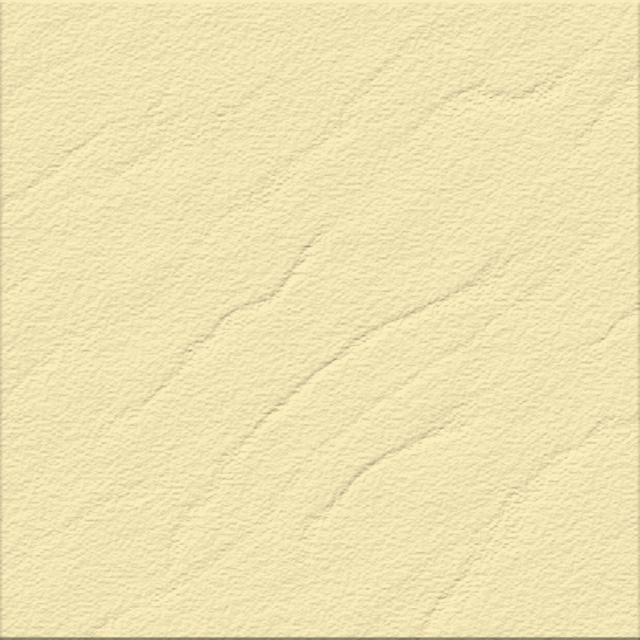
This texture is drawn by a WebGL 1 fragment shader. Its source:

```glsl
precision highp float;
// Cream sandstone tile: fine grain, broken diagonal ledges and a thin bevel.

#define STONE vec3(0.94, 0.89, 0.705)
#define GRAIN_CELLS vec2(155.0, 215.0)
#define GRAIN_DEPTH 0.19
#define LEDGE_DEPTH 0.42
#define SWELL_DEPTH 0.55
#define LEDGE_ANGLE 0.68
#define LIGHT_STEP vec2(-0.0011, 0.0027)
#define BEVEL 0.006

uniform vec2 u_resolution;

float hash(vec2 p) {
  vec3 v = fract(vec3(p.xyx) * 0.1031);
  v += dot(v, v.yzx + 33.33);
  return fract((v.x + v.y) * v.z);
}

float noise(vec2 p) {
  vec2 cell = floor(p);
  vec2 f = fract(p);
  f = f * f * (3.0 - 2.0 * f);
  float low = mix(hash(cell), hash(cell + vec2(1.0, 0.0)), f.x);
  float high = mix(hash(cell + vec2(0.0, 1.0)), hash(cell + 1.0), f.x);
  return mix(low, high, f.y);
}

float fbm(vec2 p) {
  float sum = 0.0;
  float amplitude = 0.5;
  for (int i = 0; i < 5; i++) {
    sum += amplitude * noise(p);
    p = mat2(1.6, 1.2, -1.2, 1.6) * p + 17.3;
    amplitude *= 0.46;
  }
  return sum;
}

// Broken grooves along x: steep upper wall, gentler lower wall.
float grooves(vec2 q, float count, float seed) {
  float level = q.y * count + 2.2 * fbm(q * vec2(2.0, 3.5) + seed);
  float across = (fract(level) - 0.5) / count;
  float width = across > 0.0 ? 0.009 : 0.016;
  float profile = exp(-across * across / (width * width));
  float presence = smoothstep(0.3, 0.8, noise(q * vec2(4.0, 8.0) + seed * 2.0));
  return profile * presence;
}

float height(vec2 p) {
  float c = cos(LEDGE_ANGLE);
  float s = sin(LEDGE_ANGLE);
  vec2 q = vec2(c * p.x + s * p.y, c * p.y - s * p.x) + 5.0;

  float ledges = grooves(q, 4.5, 3.7) + 0.55 * grooves(q, 7.0, 21.4);
  float swell = fbm(q * vec2(9.0, 16.0) + 40.0);

  // Grain is rougher inside the ledges.
  float grain = noise(p * GRAIN_CELLS + 60.0)
              + 0.5 * noise(p * GRAIN_CELLS * 1.8 + 130.0);
  float roughness = GRAIN_DEPTH * (1.0 + 0.7 * ledges);
  return swell * SWELL_DEPTH + grain * roughness - ledges * LEDGE_DEPTH;
}

void main() {
  vec2 p = gl_FragCoord.xy / u_resolution;

  // Light from above: slopes facing up brighten, slopes facing down darken.
  float slope = height(p) - height(p + LIGHT_STEP);
  float bright = 0.055 * (1.0 - exp(-max(slope, 0.0) / 0.055));
  float dark = max(-slope, 0.0);
  float shade = 1.0 + bright - 0.6 * dark - 0.9 * dark * dark;

  // Bevel: lit top, deep shadow below, faint shadow at the sides.
  float top = 1.0 - smoothstep(0.4 * BEVEL, BEVEL, 1.0 - p.y);
  float bottom = 1.0 - smoothstep(0.4 * BEVEL, BEVEL, p.y);
  float side = 1.0 - smoothstep(0.0, BEVEL, min(p.x, 1.0 - p.x));
  shade *= 1.0 - 0.12 * side;
  shade = mix(shade, 1.05, 0.8 * top);
  shade *= 1.0 - 0.42 * bottom;

  gl_FragColor = vec4(clamp(STONE * shade, 0.0, 1.0), 1.0);
}
```
